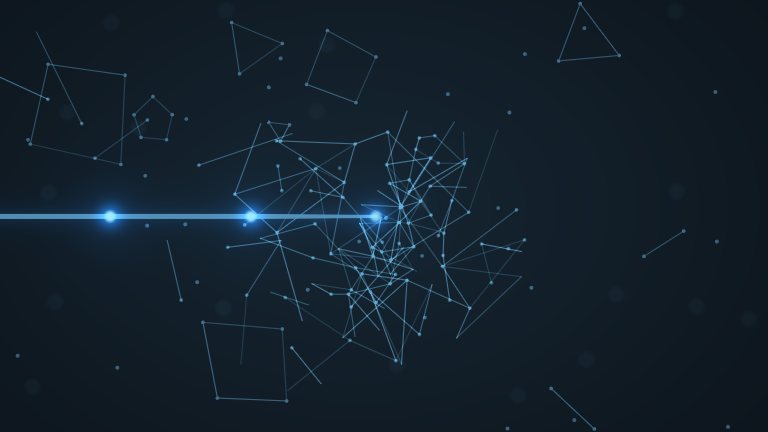
Reproduce this background procedurally as a Shadertoy shader.

```glsl
const vec3 NIGHT = vec3(0.045, 0.072, 0.098);
const vec3 HAZE = vec3(0.080, 0.138, 0.184);
const vec3 THREAD = vec3(0.32, 0.56, 0.68);
const vec3 BEAM = vec3(0.34, 0.58, 0.73);
const vec3 HALO = vec3(0.06, 0.34, 0.66);
const vec3 SPARK = vec3(0.62, 0.92, 1.0);

const float THREAD_WIDTH = 0.0013;
const float DOT_RADIUS = 0.0042;
const float BEAM_Y = 0.499;
const float BEAM_END = 0.87;
const float BEAM_WIDTH = 0.0058;
const vec3 NODE_X = vec3(0.255, 0.581, 0.870);
const vec3 NODE_POWER = vec3(1.0, 0.95, 0.75);

// Loose outlines: centre and radius, then corner count and tilt in turns
const int GROUPS = 9;
const vec3 GROUP_PLACE[GROUPS] = vec3[](
    vec3(0.794, 0.838, 0.095), vec3(1.354, 0.905, 0.085), vec3(1.540, 0.438, 0.064),
    vec3(0.575, 0.155, 0.135), vec3(0.354, 0.720, 0.055), vec3(0.185, 0.750, 0.160),
    vec3(0.580, 0.890, 0.070), vec3(0.650, 0.700, 0.030), vec3(1.330, 0.050, 0.070));
const vec2 GROUP_SHAPE[GROUPS] = vec2[](
    vec2(4.0, 0.06), vec2(3.0, 0.27), vec2(2.0, 0.09),
    vec2(4.0, 0.13), vec2(5.0, 0.05), vec2(4.0, 0.10),
    vec2(3.0, 0.02), vec2(3.0, 0.08), vec2(2.0, 0.38));

float hash(vec2 p) {
    vec3 q = fract(p.xyx * vec3(0.1031, 0.1030, 0.0973));
    q += dot(q, q.yzx + 33.33);
    return fract((q.x + q.y) * q.z);
}

vec2 hash2(vec2 p) {
    return vec2(hash(p), hash(p + 71.7));
}

float segmentDistance(vec2 p, vec2 a, vec2 b) {
    vec2 ab = b - a;
    return length(p - a - ab * clamp(dot(p - a, ab) / dot(ab, ab), 0.0, 1.0));
}

// Smooth coverage of a shape reaching out to the given radius
float cover(float d, float radius) {
    return clamp((radius - d) * iResolution.y + 0.5, 0.0, 1.0);
}

// One thread of a web, kept by chance inside a capsule
float link(vec2 p, vec2 a, vec2 b, float size, vec4 axis, float radius, float chance) {
    vec2 middle = 0.5 * (a + b) * size;
    float inside = 1.0 - smoothstep(0.6, 1.0, segmentDistance(middle, axis.xy, axis.zw) / radius);
    vec2 key = floor((a + b) * 64.0);
    float kept = step(hash(key), chance * inside);
    float d = segmentDistance(p, a * size, b * size);
    return kept * cover(d, THREAD_WIDTH) * mix(0.25, 0.9, hash(key + 19.0));
}

// Jittered grid of nodes joined to their neighbours
float web(vec2 p, vec4 axis, float radius, float size, float chance, float seed) {
    if (segmentDistance(p, axis.xy, axis.zw) > radius + 2.0 * size) return 0.0;
    vec2 cell = floor(p / size);
    vec2 node[9];
    for (int i = 0; i < 9; i++) {
        vec2 c = cell + vec2(i % 3 - 1, i / 3 - 1);
        node[i] = c + mix(vec2(0.06), vec2(0.94), hash2(c + seed));
    }
    float light = 0.0;
    for (int i = 0; i < 9; i++) {
        if (i != 4) light += link(p, node[4], node[i], size, axis, radius, chance);
    }
    int ring[5] = int[](1, 3, 7, 5, 1);
    for (int i = 0; i < 4; i++) {
        light += link(p, node[ring[i]], node[ring[i + 1]], size, axis, radius, chance);
    }
    vec2 centre = node[4] * size;
    float inside = step(segmentDistance(centre, axis.xy, axis.zw), radius * 0.85);
    return light + 0.7 * inside * cover(length(p - centre), DOT_RADIUS);
}

// Irregular outline with a dot on every corner
float outline(vec2 p, vec3 place, vec2 shape, float seed) {
    if (length(p - place.xy) > place.z * 1.2) return 0.0;
    float light = 0.0;
    vec2 last = vec2(0.0);
    for (int i = 0; i <= int(shape.x); i++) {
        float corner = mod(float(i), shape.x);
        float angle = 6.28318 * (corner / shape.x + shape.y);
        float reach = place.z * mix(0.75, 1.1, hash(vec2(corner, seed)));
        vec2 here = place.xy + reach * vec2(cos(angle), sin(angle));
        if (i > 0) {
            float strength = mix(0.3, 0.75, hash(vec2(seed, corner + 5.0)));
            light = max(light, strength * cover(segmentDistance(p, last, here), THREAD_WIDTH));
        }
        light = max(light, 0.8 * cover(length(p - here), DOT_RADIUS));
        last = here;
    }
    return light;
}

// Scattered soft discs
float dust(vec2 p, float size, float radius, float chance, float seed) {
    vec2 cell = floor(p / size);
    vec2 centre = (cell + mix(vec2(0.2), vec2(0.8), hash2(cell + seed))) * size;
    float d = length(p - centre) / radius;
    return step(hash(cell + seed + 7.0), chance) * (1.0 - smoothstep(0.5, 1.0, d));
}

void mainImage(out vec4 fragColor, in vec2 fragCoord) {
    vec2 p = fragCoord / iResolution.y;

    // Backdrop with a wide haze and faint specks
    float haze = exp(-dot((p - vec2(0.83, 0.52)) * vec2(0.95, 1.35), (p - vec2(0.83, 0.52)) * vec2(0.95, 1.35)) * 1.3);
    vec3 color = mix(NIGHT, HAZE, haze);
    color += THREAD * 0.045 * dust(p, 0.21, 0.024, 0.4, 31.0);
    color += THREAD * 0.50 * dust(p + 0.07, 0.15, 0.006, 0.3, 53.0);

    // Threads: broad web, dense spine, then sparse outskirts
    float threads = web(p, vec4(0.76, 0.50, 0.99, 0.44), 0.27, 0.125, 0.48, 11.0);
    threads += web(p, vec4(0.80, 0.52, 0.98, 0.46), 0.23, 0.085, 0.28, 47.0);
    threads += web(p, vec4(1.02, 0.63, 0.90, 0.45), 0.085, 0.055, 0.65, 83.0);
    threads += web(p, vec4(0.90, 0.42, 0.80, 0.30), 0.080, 0.065, 0.50, 29.0);
    threads += web(p, vec4(0.12, 0.78, 0.52, 0.70), 0.17, 0.140, 0.17, 61.0);
    threads += web(p, vec4(0.48, 0.34, 1.02, 0.17), 0.16, 0.120, 0.17, 97.0);
    for (int i = 0; i < GROUPS; i++) {
        threads += outline(p, GROUP_PLACE[i], GROUP_SHAPE[i], float(i) + 3.0);
    }
    color += THREAD * 0.72 * min(threads, 1.3);

    // Beam
    float beam = segmentDistance(p, vec2(-0.1, BEAM_Y), vec2(BEAM_END, BEAM_Y));
    float width = BEAM_WIDTH * mix(1.0, 0.65, smoothstep(NODE_X.y, NODE_X.z, p.x));
    color += HALO * 0.22 * exp(-beam * 50.0);
    color = mix(color, BEAM, 0.92 * cover(beam, width));

    // Glowing nodes on the beam
    for (int i = 0; i < 3; i++) {
        float d = length(p - vec2(NODE_X[i], BEAM_Y));
        color += NODE_POWER[i] * HALO * (0.75 * exp(-d * d * 1400.0) + 0.28 * exp(-d * 20.0));
        color = mix(color, SPARK, NODE_POWER[i] * (1.0 - smoothstep(0.006, 0.018, d)));
    }
    fragColor = vec4(min(color, 1.0), 1.0);
}
```
